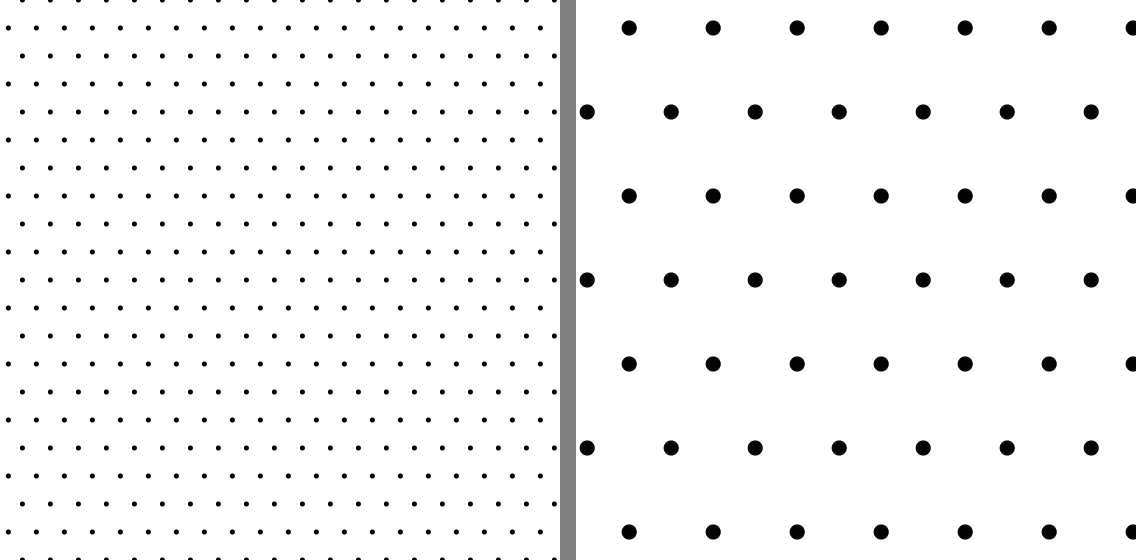
Left, the full canvas; right, a detail of the centre.
Give the GLSL for this pattern, as a Shadertoy shader.

```glsl
const vec3 PAPER = vec3(1.0);
const vec3 INK = vec3(0.01);
const float REPEATS = 20.0;     // dots across and rows down; even, so the stagger wraps
const float DOT_RADIUS = 0.09;  // in cells
const float FIRST_DOT_X = 0.8;  // in cells, on even rows
const float ROW_SHIFT = 0.5;    // in cells, on odd rows

// Signed distance to the nearest dot of a staggered grid with unit spacing
float staggeredDots(vec2 p, float startX, float shift, float radius) {
    float row = floor(p.y + 0.5);
    float x = p.x - startX - shift * mod(row, 2.0);
    vec2 offset = vec2(fract(x + 0.5) - 0.5, p.y - row);
    return length(offset) - radius;
}

// Edge coverage over one pixel
float coverage(float dist, float pixel) {
    return clamp(0.5 - dist / pixel, 0.0, 1.0);
}

void mainImage(out vec4 fragColor, in vec2 fragCoord) {
    vec2 cell = fragCoord / iResolution.xy * REPEATS;
    float pixel = REPEATS / iResolution.y;

    float dist = staggeredDots(cell, FIRST_DOT_X, ROW_SHIFT, DOT_RADIUS);
    fragColor = vec4(mix(PAPER, INK, coverage(dist, pixel)), 1.0);
}
```
